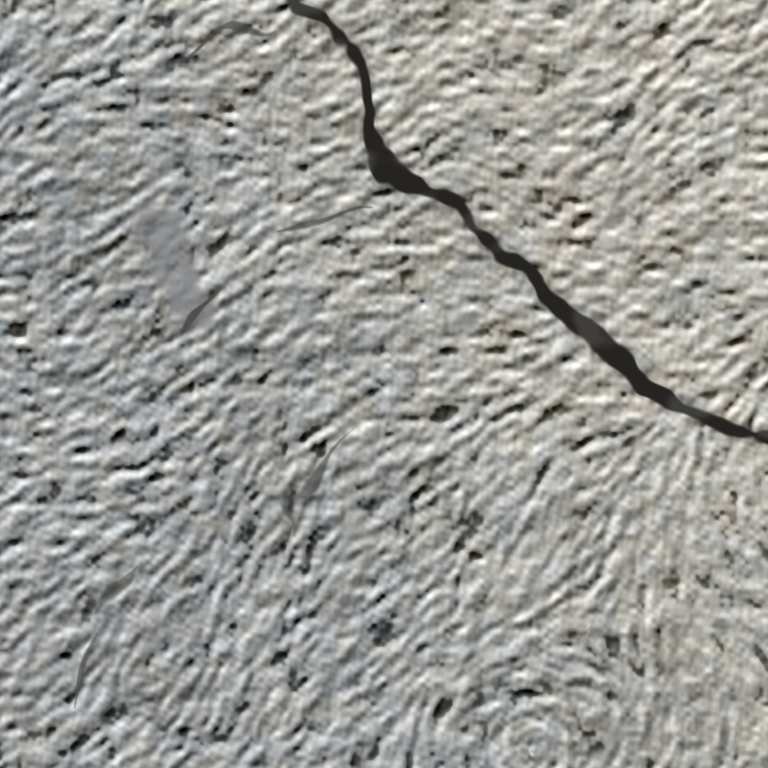
A WebGL 1 fragment shader for this texture:

```glsl
precision highp float;
// Rough weathered concrete, split by one dark diagonal crack and a few hairlines.
// Noise is smeared along a swirling grain field, then lit as relief;
// the cracks and the smooth worn patch are distance functions laid on top.

#define GRAIN_FREQ 92.0
#define GRAIN_STEP 0.0046
#define RELIEF_OFFSET 0.0075
#define RELIEF_GAIN 0.60
#define PIT_DEPTH 0.24
#define CRACK_WIDTH 0.0075
#define CRACK_START vec2(0.39, 1.0)
#define SWIRL_CENTER vec2(0.69, 0.02)
#define HAIRLINES 6

uniform vec2 u_resolution;

const vec3 COOL_STONE = vec3(0.585, 0.595, 0.590);
const vec3 WARM_STONE = vec3(0.675, 0.665, 0.632);
const vec3 WORN_STONE = vec3(0.52, 0.525, 0.535);
const vec3 CRACK_DARK = vec3(0.15, 0.14, 0.13);
const vec3 CRACK_WALL = vec3(0.29, 0.29, 0.28);

float hash(vec2 p) {
  return fract(sin(dot(p, vec2(127.1, 311.7))) * 43758.5453);
}

float noise(vec2 p) {
  vec2 i = floor(p), f = fract(p);
  f = f * f * (3.0 - 2.0 * f);
  return mix(mix(hash(i), hash(i + vec2(1.0, 0.0)), f.x),
             mix(hash(i + vec2(0.0, 1.0)), hash(i + vec2(1.0, 1.0)), f.x), f.y);
}

float bump(float x, float center, float spread) {
  float d = (x - center) / spread;
  return exp(-d * d);
}

// Grain runs flat above, steeper below, upright at lower right, round at the swirl.
vec2 grainDirection(vec2 p) {
  float angle = mix(0.95, 0.35, smoothstep(0.1, 0.55, p.y));
  float upright = smoothstep(0.75, 0.92, p.x) * (1.0 - smoothstep(0.3, 0.55, p.y));
  angle = mix(angle, 1.75, upright) + 1.1 * (noise(p * 6.0) - 0.5);
  vec2 grain = vec2(cos(angle), sin(angle));
  vec2 q = p - SWIRL_CENTER;
  vec2 tangent = vec2(q.y, -q.x) / (length(q) + 0.001);
  if (dot(tangent, grain) < 0.0) tangent = -tangent;
  return normalize(mix(grain, tangent, 1.0 - smoothstep(0.12, 0.26, length(q))));
}

float height(vec2 p, vec2 dir) {
  float sum = 0.0;
  for (int i = -2; i <= 2; i++) {
    sum += noise((p + dir * float(i) * GRAIN_STEP) * GRAIN_FREQ);
  }
  return 0.2 * sum + 0.22 * (noise(p * GRAIN_FREQ * 1.7 + 31.0) - 0.5);
}

// Signed distance to the main crack: negative inside.
float mainCrack(vec2 p) {
  vec2 q = p - CRACK_START;
  float along = dot(q, vec2(0.725, -0.689));
  float across = dot(q, vec2(0.689, 0.725));
  float bend = -0.053 * smoothstep(0.11, 0.19, along) * (1.0 - smoothstep(0.70, 0.85, along));
  bend -= 0.030 * bump(along, 0.245, 0.05);
  bend += 0.016 * (noise(vec2(along * 24.0, 3.0)) - 0.5);
  float width = CRACK_WIDTH + 0.010 * bump(along, 0.24, 0.045)
              + 0.007 * bump(along, 0.60, 0.08);
  width += 0.009 * (noise(p * 55.0) - 0.5);
  return abs(across - bend) - width;
}

// Short, wobbling hairlines scattered over the left half.
float hairlines(vec2 p) {
  float ink = 0.0;
  vec2 wobble = 0.045 * vec2(noise(p * 17.0), noise(p * 17.0 + 40.0)) - 0.0225;
  for (int i = 0; i < HAIRLINES; i++) {
    float id = float(i);
    vec2 middle = vec2(0.06 + 0.38 * hash(vec2(id, 2.0)),
                       (id + 0.25 + 0.5 * hash(vec2(id, 5.0))) / float(HAIRLINES));
    float angle = mix(1.3, 0.1, middle.y) + 0.7 * (hash(vec2(id, 8.0)) - 0.5);
    vec2 dir = vec2(cos(angle), sin(angle));
    vec2 q = p + wobble - middle;
    float reach = 0.035 + 0.045 * hash(vec2(id, 11.0));
    float t = clamp(dot(q, dir), -reach, reach);
    float width = 0.006 * (1.0 - abs(t) / reach) * (0.4 + noise(p * 45.0));
    float line = 1.0 - smoothstep(-0.002, 0.003, length(q - dir * t) - width);
    ink = max(ink, line * (0.55 + 0.4 * hash(vec2(id, 14.0))));
  }
  return ink;
}

void main() {
  vec2 p = gl_FragCoord.xy / u_resolution.y;
  vec2 dir = grainDirection(p);

  // Stone tint: warm and bright at upper right, cool and grey at left
  float warmth = smoothstep(-0.25, 0.45, p.x + 0.6 * p.y - 0.75);
  vec3 color = mix(COOL_STONE, WARM_STONE, warmth);
  color += 0.07 * (noise(p * 9.0 + 7.0) - 0.5);
  color += 0.03 * (noise(p * 38.0 + 19.0) - 0.5) * vec3(1.0, 0.1, -1.0);

  // Worn patch with little relief
  vec2 q = p - vec2(0.225, 0.665);
  q = vec2(q.x + 0.45 * q.y, q.y) / vec2(0.035, 0.085);
  float worn = 1.0 - smoothstep(0.7, 1.15, length(q) + 0.7 * (noise(p * 30.0) - 0.5));
  color = mix(color, WORN_STONE, 0.8 * worn);

  // Relief lit from above, with dark pits in the hollows
  float h = height(p, dir);
  float slope = h - height(p + RELIEF_OFFSET * vec2(-0.45, 0.89), dir);
  float pits = smoothstep(0.38, 0.16, h) * smoothstep(0.3, 0.65, noise(p * 26.0 + 63.0));
  float relief = RELIEF_GAIN * slope + 0.20 * (h - 0.5) - PIT_DEPTH * pits;
  color += relief * (1.0 - 0.75 * worn);

  // Rings around the swirl
  float radius = length(p - SWIRL_CENTER) + 0.012 * (noise(p * 22.0) - 0.5);
  color += 0.10 * bump(radius, 0.046, 0.006) - 0.13 * bump(radius, 0.057, 0.005);
  color -= 0.09 * bump(radius, 0.105, 0.007) * noise(p * 28.0);

  // Cracks
  color = mix(color, CRACK_WALL, hairlines(p));
  float d = mainCrack(p);
  color *= 1.0 - 0.12 * (1.0 - smoothstep(0.0, 0.012, d));
  vec3 inside = mix(CRACK_DARK, CRACK_WALL, 0.7 * smoothstep(0.5, 0.85, noise(p * 34.0)));
  color = mix(inside, color, smoothstep(-0.003, 0.003, d));

  gl_FragColor = vec4(clamp(color, 0.0, 1.0), 1.0);
}
```
